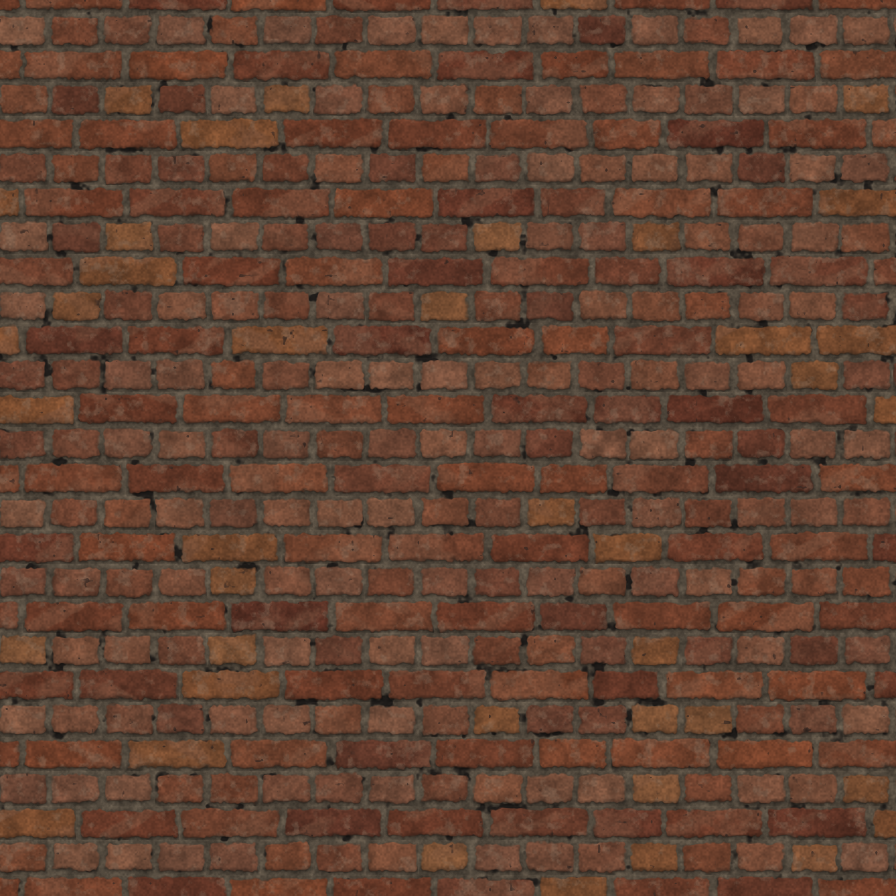
A three.js fragment shader for this texture:

```glsl
// Weathered red brick wall: rows of short headers alternating with long stretchers.
varying vec2 vUv;

float hash(vec2 p) {
  vec3 q = fract(p.xyx * 0.1031);
  q += dot(q, q.yzx + 33.33);
  return fract((q.x + q.y) * q.z);
}

float noise(vec2 p) {
  vec2 i = floor(p), f = fract(p);
  f = f * f * (3.0 - 2.0 * f);
  return mix(mix(hash(i), hash(i + vec2(1.0, 0.0)), f.x),
             mix(hash(i + vec2(0.0, 1.0)), hash(i + vec2(1.0, 1.0)), f.x), f.y);
}

float fbm(vec2 p) {
  float sum = 0.0, amp = 0.5;
  for (int i = 0; i < 4; i++) {
    sum += amp * noise(p);
    p = p * 2.03 + 17.3;
    amp *= 0.5;
  }
  return sum / 0.9375;
}

// Bond layout: xy = position from the brick centre, z = brick width, w = column.
vec4 brickCell(vec2 wall, float row) {
  float y = fract(wall.y) - 0.5;
  if (mod(row, 2.0) < 0.5) {
    float width = 26.0 / 17.0;
    float x = mod(wall.x + 0.1, 26.0);
    float col = floor(x / width);
    return vec4(x - (col + 0.5) * width, y, width, col);
  }
  // Eight stretchers and one shorter closer, shifted on every other course
  float x = mod(wall.x - (mod(row, 4.0) < 2.0 ? 17.7 : 19.26), 26.0);
  float col = min(floor(x / 2.986), 8.0);
  float width = col < 7.5 ? 2.986 : 2.112;
  return vec4(x - col * 2.986 - 0.5 * width, y, width, col);
}

vec3 brickColor(vec2 wall, vec2 id, bool header) {
  float tone = hash(id + 3.7), kind = hash(id + 41.3);
  vec3 deepRed = vec3(0.335, 0.18, 0.135);
  vec3 warmRed = vec3(0.44, 0.245, 0.16);
  vec3 dustyBrown = vec3(0.46, 0.325, 0.25);
  vec3 ochre = vec3(0.47, 0.31, 0.185);
  vec3 color = mix(deepRed, warmRed, tone);
  color = mix(color, dustyBrown, header ? 0.15 + 0.65 * kind : 0.25 * kind * kind);
  color = mix(color, ochre, 0.65 * step(0.9, hash(id + 77.1)));

  // Cloudy firing marks and slanted pale scuffs
  vec2 local = wall + id * 7.31;
  color *= 0.76 + 0.5 * fbm(local * 2.2);
  float lean = hash(id + 9.2) < 0.3 ? -1.0 : 1.0;
  vec2 slant = vec2(local.x * 0.55 + lean * local.y, local.x - lean * local.y * 0.55);
  float scuff = smoothstep(0.56, 0.72, noise(slant * vec2(1.9, 0.55)) * 0.8 + 0.2 * fbm(local * 5.0));
  color = mix(color, vec3(0.49, 0.34, 0.26), scuff * (header ? 0.25 : 0.42));
  float dust = smoothstep(0.55, 0.8, fbm(local * 3.5 + 31.0));
  color = mix(color, vec3(0.5, 0.41, 0.34), dust * 0.4);

  // Small dark chips
  float chip = smoothstep(0.86, 0.96, noise(local * 5.0) * 0.85 + 0.15 * noise(local * 13.0));
  return mix(color, vec3(0.2, 0.15, 0.13), chip * 0.75);
}

void main() {
  // One unit is one course high; 26 courses fill the canvas, counted downward
  vec2 wall = vec2(vUv.x, 1.0 - vUv.y) * 26.0 - vec2(0.0, 0.38);
  float row = mod(floor(wall.y), 26.0);
  vec4 cell = brickCell(wall, row);
  vec2 id = vec2(cell.w, row);
  bool header = mod(row, 2.0) < 0.5;

  // Rounded brick with uneven size, position and edges
  vec2 wobble = vec2(noise(wall * 3.5), noise(wall * 3.5 + 50.0)) - 0.5;
  vec2 rough = vec2(noise(wall * 10.0 + 9.0), noise(wall * 10.0 + 70.0)) - 0.5;
  vec2 shift = vec2(hash(id + 12.0), hash(id + 25.0)) - 0.5;
  vec2 q = cell.xy + wobble * 0.09 + rough * 0.06 + shift * vec2(0.07, 0.04);
  vec2 halfSize = vec2(0.5 * cell.z - 0.085, 0.41) - 0.03 * hash(id + 61.0);
  vec2 corner = abs(q) - halfSize + 0.09;
  float d = length(max(corner, 0.0)) + min(max(corner.x, corner.y), 0.0) - 0.09;
  float face = 1.0 - smoothstep(-0.035, 0.035, d);

  // Sandy mortar with open holes and shade beneath each brick
  vec3 mortar = vec3(0.35, 0.31, 0.26) * (0.68 + 0.6 * fbm(wall * 4.0 + 5.0));
  float hole = smoothstep(0.74, 0.88, noise(wall * 2.3 + 90.0) * 0.85 + 0.15 * noise(wall * 9.0));
  mortar = mix(mortar, vec3(0.1, 0.09, 0.085), hole * 0.9);
  float below = smoothstep(0.2, 0.42, q.y);
  mortar *= 1.0 - (0.14 + 0.38 * below) * exp(-max(d, 0.0) * 16.0);

  // Brick faces darken at the rim and catch light along the top
  vec3 brick = brickColor(wall, id, header);
  brick *= 1.0 - 0.24 * smoothstep(-0.12, 0.0, d) * (0.4 + 0.6 * below);
  brick *= 1.0 + 0.12 * smoothstep(-0.1, -0.02, d) * smoothstep(0.2, 0.4, -q.y);

  // Fine grain over the whole surface
  vec3 color = mix(mortar, brick, face);
  float grain = noise(wall * 17.0 + 3.0) * 0.6 + noise(wall * 9.5 + 40.0) * 0.4;
  color *= 1.0 + 0.3 * (grain - 0.5);
  gl_FragColor = vec4(color, 1.0);
}
```
